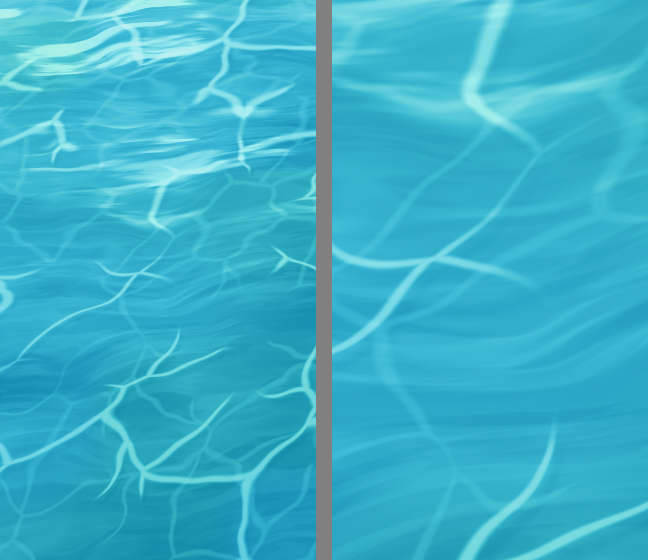
Left: the whole. Right: its middle third, enlarged.
Reproduce this texture procedurally as a Shadertoy shader.

```glsl
// Sunlit pool water: a blue depth gradient with flat brushed ripples, crossed by
// wavering caustic threads (warped Voronoi borders) and pale glints near the top.
// Everything is summed as one light tone, then coloured by a water ramp.

float hash(vec2 p) {
    return fract(sin(dot(p, vec2(127.1, 311.7))) * 43758.5453);
}

vec2 hash2(vec2 p) {
    return vec2(hash(p), hash(p + 17.3));
}

float noise(vec2 p) {
    vec2 i = floor(p), f = fract(p);
    f = f * f * f * (f * (f * 6.0 - 15.0) + 10.0);
    return mix(mix(hash(i), hash(i + vec2(1, 0)), f.x),
               mix(hash(i + vec2(0, 1)), hash(i + vec2(1, 1)), f.x), f.y);
}

float fbm(vec2 p) {
    float sum = 0.0, amp = 0.53;
    for (int i = 0; i < 4; i++) {
        sum += amp * noise(p);
        p = mat2(1.9, 0.25, -0.25, 1.9) * p + 13.7;
        amp *= 0.5;
    }
    return sum;
}

vec2 wobble(vec2 p) {
    return vec2(noise(p), noise(p + 41.0)) - 0.5;
}

// Distance to the nearest border between Voronoi cells
float cellBorder(vec2 p) {
    vec2 cell = floor(p), f = fract(p), nearest = vec2(0), home = vec2(0);
    float best = 8.0, border = 8.0;
    for (int y = -1; y <= 1; y++)
    for (int x = -1; x <= 1; x++) {
        vec2 o = vec2(x, y);
        vec2 r = o + 0.08 + 0.84 * hash2(cell + o) - f;
        if (dot(r, r) < best) { best = dot(r, r); nearest = r; home = o; }
    }
    for (int y = -2; y <= 2; y++)
    for (int x = -2; x <= 2; x++) {
        vec2 o = home + vec2(x, y);
        vec2 r = o + 0.08 + 0.84 * hash2(cell + o) - f;
        vec2 gap = r - nearest;
        if (dot(gap, gap) > 1e-4)
            border = min(border, dot(0.5 * (nearest + r), normalize(gap)));
    }
    return border;
}

// Threads that swell, taper and vanish; x is the line, y its soft halo
vec2 caustics(vec2 p, float width, float soft) {
    vec2 q = p + 0.5 * wobble(p * 1.3) + 0.15 * wobble(p * 3.4 + 7.0);
    float d = cellBorder(q);
    float w = width * smoothstep(0.22, 0.75, noise(p * 1.2 + 9.0));
    float line = 1.0 - smoothstep(w * 0.4, w + soft, d);
    float present = smoothstep(0.0, width * 0.35, w);
    return vec2(line, exp(-d * 14.0)) * present;
}

// Long flat brush strokes with one crisp and one soft side
float strokes(vec2 p) {
    float n = fbm(p);
    return smoothstep(0.40, 0.50, n) - 0.7 * smoothstep(0.50, 0.72, n);
}

vec3 waterRamp(float t) {
    vec3 deep = vec3(0.07, 0.545, 0.70);
    vec3 clear = vec3(0.24, 0.73, 0.84);
    vec3 pale = vec3(0.61, 0.92, 0.94);
    vec3 c = mix(deep, clear, clamp(t * 2.0, 0.0, 1.0));
    c = mix(c, pale, clamp(t * 2.0 - 1.0, 0.0, 1.0));
    return mix(c, vec3(0.84, 0.96, 0.95), clamp(t - 1.0, 0.0, 1.0));
}

void mainImage(out vec4 fragColor, in vec2 fragCoord) {
    vec2 p = fragCoord / iResolution.x;
    float height = fragCoord.y / iResolution.y;

    // Surface plane: features flatten towards the far, upper end
    vec2 s = vec2((p.x - 0.5) * (1.0 + 0.1 * p.y), p.y * (0.9 + 0.35 * p.y));
    vec2 bent = s + vec2(0.0, 0.16) * wobble(s * vec2(2.6, 3.0))
                  + vec2(0.0, 0.04) * wobble(s * vec2(7.0, 8.0) + 5.0);
    bent.y -= 0.12 * s.x;

    // Broad light and shade
    float tone = 0.11 + 0.40 * height;
    tone += 0.50 * (fbm(bent * vec2(1.6, 2.8) + 3.0) - 0.5);
    tone += 0.10 * (0.5 - p.x) * smoothstep(0.2, 0.6, height);

    // Brushed ripples, coarse to fine
    float ripple = mix(0.09, 0.15, height);
    tone += ripple * (strokes(bent * vec2(2.2, 11.0) + 21.0) - 0.35);
    tone += ripple * 0.6 * (strokes(bent * vec2(4.5, 24.0) + 57.0) - 0.35);

    // Caustic threads, leaning up to the right
    vec2 net = s * 2.8;
    net.x -= 0.4 * net.y;
    float soft = 4.0 / iResolution.x + 0.008 + 0.03 * height * height;
    vec2 faint = caustics(net * 1.35 + 31.0, 0.03, soft * 1.6);
    vec2 bright = caustics(net + 4.0, 0.038, soft);
    vec2 shadow = caustics(net + vec2(3.95, 4.06), 0.038, soft * 2.0);
    tone -= 0.07 * shadow.x;
    tone += 0.07 * bright.y;
    tone = mix(tone, 0.58 + 0.2 * height, 0.42 * faint.x);
    tone = mix(tone, 0.80 + 0.2 * height, 0.85 * bright.x);

    // Pale glints gathered in flat patches
    float patches = smoothstep(0.46, 0.70, noise(bent * vec2(3.0, 6.0) + 73.0));
    float glint = smoothstep(0.46, 0.70, fbm(bent * vec2(3.2, 19.0) + 90.0));
    tone += 0.60 * glint * patches * smoothstep(0.3, 0.9, height);

    // Greener drift in some shallows
    float teal = smoothstep(0.45, 0.8, noise(s * 2.1 + 15.0));
    vec3 water = waterRamp(tone) + teal * vec3(0.01, 0.015, -0.03);
    fragColor = vec4(clamp(water, 0.0, 1.0), 1.0);
}
```
